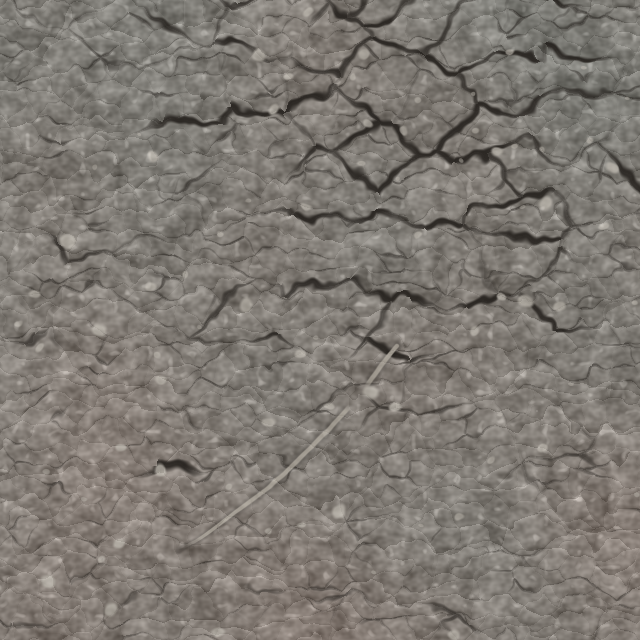
Give the GLSL for this texture, as a three.js fragment shader.

```glsl
// Dry grey-brown soil: crumbly clods with lit upper rims and dark broken cracks,
// pale grit and one bent straw. Clods are warped Voronoi cells at two scales,
// grain is gradient noise, grit is scattered on a grid, straw is a Bezier curve.
varying vec2 vUv;

const vec3 SOIL = vec3(0.508, 0.488, 0.463);
const vec3 CRACK = vec3(0.150, 0.135, 0.120);
const vec3 GRIT = vec3(0.710, 0.690, 0.655);
const vec3 STRAW = vec3(0.665, 0.640, 0.600);
const vec3 WARM_TINT = vec3(0.022, -0.004, -0.008);
const vec2 CLOD_SCALE = vec2(9.0, 11.0);
const vec2 CRUMB_SCALE = vec2(25.0, 33.0);
const float GRIT_SCALE = 17.0;
const float GRIT_SHARE = 0.24;
const float CRACK_WIDTH = 0.085;
const vec2 CRACKED_AREA = vec2(0.66, 0.80);
const vec2 STRAW_START = vec2(0.28, 0.14);
const vec2 STRAW_BEND = vec2(0.48, 0.26);
const vec2 STRAW_END = vec2(0.62, 0.46);
const float STRAW_WIDTH = 0.0042;

vec2 hash2(vec2 p) {
  vec3 q = fract(p.xyx * vec3(0.1031, 0.1030, 0.0973));
  q += dot(q, q.yzx + 33.33);
  return fract((q.xx + q.yz) * q.zy);
}

float gradientAt(vec2 cell, vec2 offset) {
  float angle = 6.2832 * hash2(cell).x;
  return dot(vec2(cos(angle), sin(angle)), offset);
}

float noise(vec2 p) {
  vec2 i = floor(p), f = fract(p);
  vec2 u = f * f * f * (f * (f * 6.0 - 15.0) + 10.0);
  vec2 e = vec2(1.0, 0.0);
  return mix(mix(gradientAt(i, f), gradientAt(i + e, f - e), u.x),
             mix(gradientAt(i + e.yx, f - e.yx), gradientAt(i + 1.0, f - 1.0), u.x), u.y);
}

// Voronoi cell: x = distance to edge, y = upward facing of edge, z = random tone
vec3 clods(vec2 p) {
  vec2 base = floor(p), f = fract(p), nearest = vec2(0.0);
  float best = 8.0, tone = 0.0;
  for (int j = -1; j <= 1; j++) for (int i = -1; i <= 1; i++) {
    vec2 g = vec2(float(i), float(j));
    vec2 h = hash2(base + g);
    vec2 r = g + h - f;
    if (dot(r, r) < best) { best = dot(r, r); nearest = r; tone = h.x; }
  }
  vec2 edge = vec2(8.0, 0.0);
  for (int j = -2; j <= 2; j++) for (int i = -2; i <= 2; i++) {
    vec2 g = vec2(float(i), float(j));
    vec2 r = g + hash2(base + g) - f;
    vec2 across = r - nearest;
    if (dot(across, across) > 0.0001) {
      vec2 n = normalize(across);
      float d = dot(0.5 * (r + nearest), n);
      if (d < edge.x) edge = vec2(d, n.y);
    }
  }
  return vec3(edge, tone);
}

// Dark line along a cell edge, tapering where the mask fades
float crackLine(vec3 cell, float mask, float width) {
  float m = clamp(mask, 0.0, 1.0) * smoothstep(0.1, 0.7, abs(cell.y));
  float w = width * (0.35 + 0.65 * m);
  return m * (1.0 - smoothstep(0.2 * w, w, cell.x));
}

float gritCover(vec2 p) {
  vec2 q = p * GRIT_SCALE, base = floor(q);
  float cover = 0.0;
  for (int j = -1; j <= 1; j++) for (int i = -1; i <= 1; i++) {
    vec2 cell = base + vec2(float(i), float(j));
    vec2 kind = hash2(cell + 71.0);
    float radius = mix(0.07, 0.22, kind.y * kind.y);
    float d = length((q - cell - hash2(cell + 19.0)) * vec2(1.0, 1.2));
    float body = 1.0 - smoothstep(radius * 0.6, radius * 1.2, d);
    cover = max(cover, body * step(kind.x, GRIT_SHARE) * (0.55 + 0.45 * kind.y));
  }
  return cover;
}

// Straw: x = distance, y = position along the curve
vec2 strawCurve(vec2 p) {
  vec2 a = STRAW_START, hit = vec2(8.0, 0.0);
  for (int i = 1; i <= 16; i++) {
    float t = float(i) / 16.0;
    vec2 b = mix(mix(STRAW_START, STRAW_BEND, t), mix(STRAW_BEND, STRAW_END, t), t);
    float k = clamp(dot(p - a, b - a) / dot(b - a, b - a), 0.0, 1.0);
    float d = length(p - mix(a, b, k));
    if (d < hit.x) hit = vec2(d, t - (1.0 - k) / 16.0);
    a = b;
  }
  return hit;
}

void main() {
  vec2 p = vUv;
  vec2 warp = 0.022 * vec2(noise(p * 15.0), noise(p * 15.0 + 40.0))
            + 0.009 * vec2(noise(p * 48.0 + 9.0), noise(p * 48.0 + 63.0));
  vec3 clod = clods((p + warp) * CLOD_SCALE);
  vec3 crumb = clods((p + warp) * CRUMB_SCALE + 5.0);

  // Grain and rim light
  float tone = 0.10 * noise(p * vec2(20.0, 25.0)) + 0.13 * noise(p * vec2(46.0, 60.0) + 3.0)
             + 0.09 * noise(p * vec2(105.0, 130.0));
  tone += 0.05 * (crumb.z - 0.5) + 0.03 * (clod.z - 0.5);
  tone += 0.065 * crumb.y * exp(-9.0 * crumb.x) + 0.05 * clod.y * exp(-10.0 * clod.x);
  tone += 0.12 * smoothstep(0.28, 0.55, noise(p * vec2(58.0, 66.0) + 27.0));
  vec3 color = SOIL + tone + WARM_TINT * (noise(p * 3.0 + 8.0) + 0.4 - 0.8 * p.y);

  // Cracks, densest in one area
  vec2 away = p - CRACKED_AREA;
  float density = 0.75 * exp(-6.0 * dot(away, away)) - 0.18;
  float deep = crackLine(clod, 2.2 * (noise(p * 9.0 + 2.0) + density), CRACK_WIDTH);
  float fine = crackLine(crumb, 2.0 * noise(p * 17.0 + 31.0) + 0.5 * density + 0.1, 0.13);
  color = mix(color, CRACK, max(0.92 * deep, 0.5 * fine));

  // Grit and straw
  color = mix(color, GRIT + 0.5 * tone, 0.85 * gritCover(p + 0.5 * warp));
  vec2 straw = strawCurve(p + 0.12 * warp);
  float gap = smoothstep(0.73, 0.76, straw.y) * (1.0 - smoothstep(0.83, 0.86, straw.y));
  float width = STRAW_WIDTH * (0.65 + 0.35 * smoothstep(0.0, 0.4, straw.y));
  float shade = 1.0 - smoothstep(width, 2.6 * width, straw.x);
  color *= 1.0 - 0.13 * shade * (1.0 - gap);
  float body = 1.0 - smoothstep(0.45 * width, 1.15 * width, straw.x);
  color = mix(color, STRAW + 0.4 * tone, 0.9 * body * (1.0 - gap) * smoothstep(0.0, 0.12, straw.y));
  gl_FragColor = vec4(color, 1.0);
}
```
